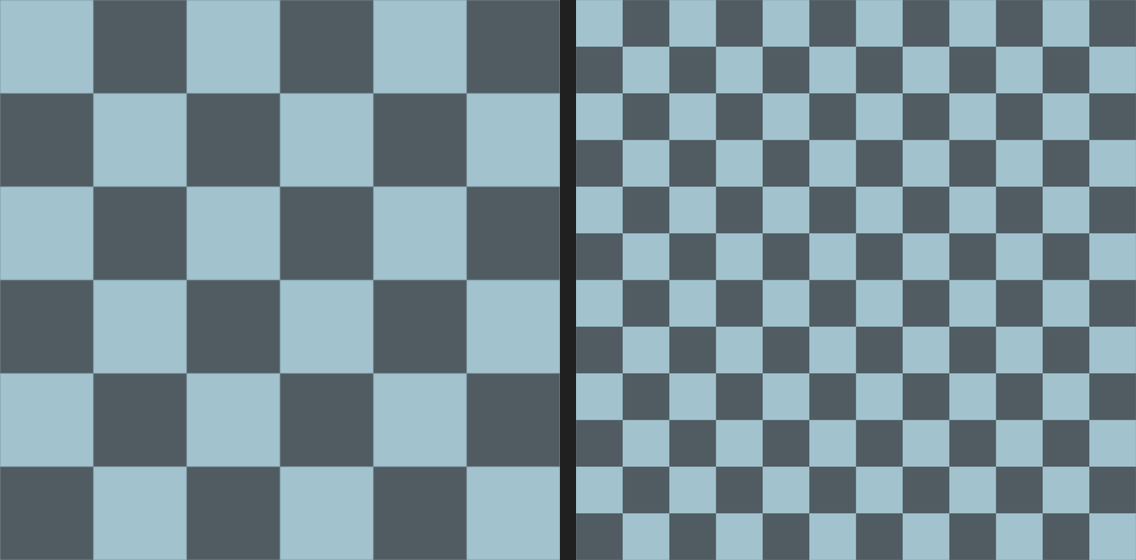
Left: one tile. Right: repeated 2 by 2.
Write a three.js fragment shader that draws this pattern.

```glsl
varying vec2 vUv;

const float CELLS = 6.0;          // squares across and down, even so it wraps
const float EDGE_SOFTNESS = 0.00195; // half width of the blend, in canvas units
const vec3 LIGHT_BLUE = vec3(0.635, 0.765, 0.808);
const vec3 DARK_SLATE = vec3(0.314, 0.361, 0.384);

// Signed distance to the nearest cell edge, positive in even cells
float stripeDistance(float x) {
  return 0.5 - abs(mod(x + 0.5, 2.0) - 1.0);
}

// Smoothed square wave from -1 to 1
float softStripe(float x, float softness) {
  return 2.0 * smoothstep(-softness, softness, stripeDistance(x)) - 1.0;
}

// 1 where column and row have the same parity, 0 where they differ
float checker(vec2 p, float softness) {
  return 0.5 + 0.5 * softStripe(p.x, softness) * softStripe(p.y, softness);
}

void main() {
  float darkMask = checker(vUv * CELLS, EDGE_SOFTNESS * CELLS);
  gl_FragColor = vec4(mix(LIGHT_BLUE, DARK_SLATE, darkMask), 1.0);
}
```
